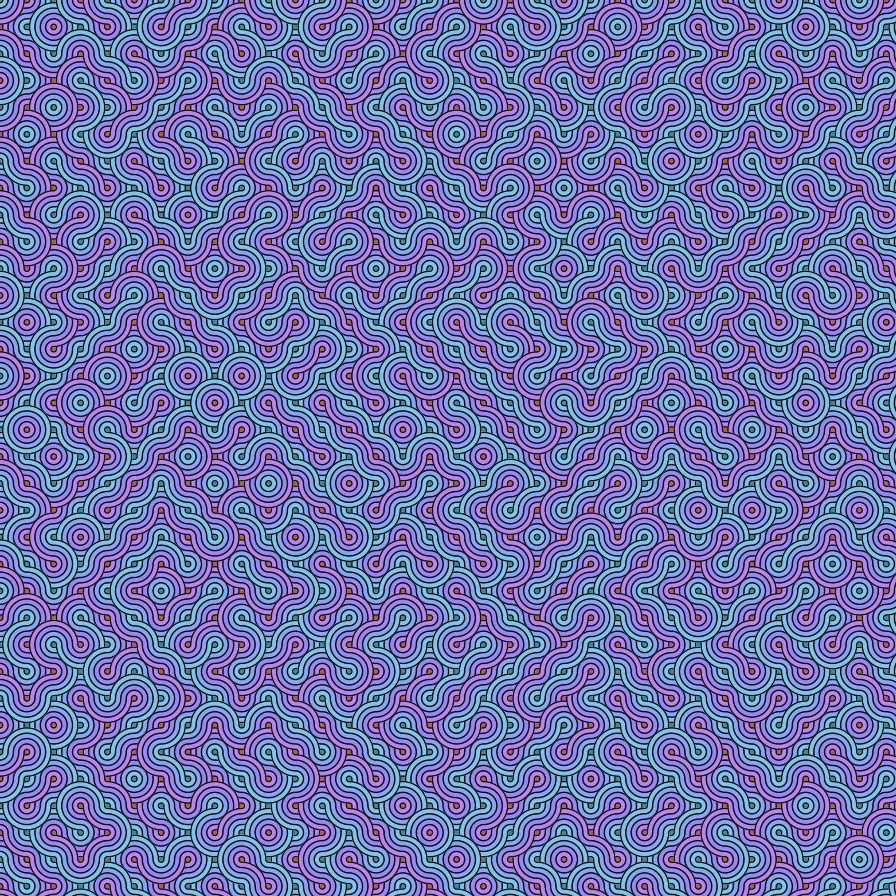
Write a Shadertoy shader that draws this pattern.

```glsl
// Overlapping Truchet arcs: four outlined colour strands winding over a square grid.

const float CELLS = 33.36;         // grid cells across the canvas
const float STRAND_START = 0.1;    // first strand edge, in cells from an even vertex
const float STRAND_WIDTH = 0.2;    // width of each of the four strands
const float LINE_HALF = 0.027;     // half width of the outlines
const vec3 INK = vec3(0.05, 0.05, 0.09);
const vec3 CYAN = vec3(0.51, 0.77, 0.90);
const vec3 BLUE = vec3(0.54, 0.65, 0.94);
const vec3 VIOLET = vec3(0.59, 0.54, 0.95);
const vec3 PURPLE = vec3(0.72, 0.52, 0.91);
const vec3 TEAL_GROUND = vec3(0.29, 0.51, 0.57);
const vec3 BROWN_GROUND = vec3(0.63, 0.40, 0.26);

float hash(vec2 p) {
    vec3 q = fract(vec3(p.xyx) * 0.1031);
    q += dot(q, q.yzx + 33.33);
    return fract((q.x + q.y) * q.z);
}

// 0 at even grid vertices, 1 at odd ones
float parity(vec2 vertex) {
    return mod(vertex.x + vertex.y, 2.0);
}

vec3 strandColour(float index) {
    if (index < 1.0) return CYAN;
    if (index < 2.0) return BLUE;
    if (index < 3.0) return VIOLET;
    return PURPLE;
}

// Lays the quarter ring of four strands around one vertex over the ground
vec3 layArc(vec3 ground, vec2 p, vec2 vertex, float pixel) {
    float radius = length(p - vertex);
    float across = mix(radius, 1.0 - radius, parity(vertex));
    float s = (across - STRAND_START) / STRAND_WIDTH;

    float lineDistance = abs(s - clamp(round(s), 0.0, 4.0)) * STRAND_WIDTH;
    float ink = 1.0 - smoothstep(-0.6, 0.6, (lineDistance - LINE_HALF) / pixel);
    vec3 colour = mix(strandColour(clamp(s, 0.0, 3.99)), INK, ink);

    float outside = (abs(s - 2.0) - 2.0) * STRAND_WIDTH - LINE_HALF;
    return mix(colour, ground, smoothstep(-0.6, 0.6, outside / pixel));
}

void mainImage(out vec4 fragColor, in vec2 fragCoord) {
    float pixel = CELLS / iResolution.y;
    vec2 p = vec2(fragCoord.x, iResolution.y - fragCoord.y) * pixel;
    vec2 cell = floor(p);

    // Pick one diagonal pair of corners, then which of the two lies on top
    float flip = step(0.5, hash(cell + 17.0));
    vec2 under = cell + vec2(flip, 0.0);
    vec2 over = cell + vec2(1.0 - flip, 1.0);
    if (hash(cell + 91.0) < 0.5) {
        vec2 swapped = under;
        under = over;
        over = swapped;
    }

    // Ground shows at the vertices, then the two arcs cover it
    vec3 colour = mix(TEAL_GROUND, BROWN_GROUND, parity(floor(p + 0.5)));
    colour = layArc(colour, p, under, pixel);
    colour = layArc(colour, p, over, pixel);
    fragColor = vec4(colour, 1.0);
}
```
